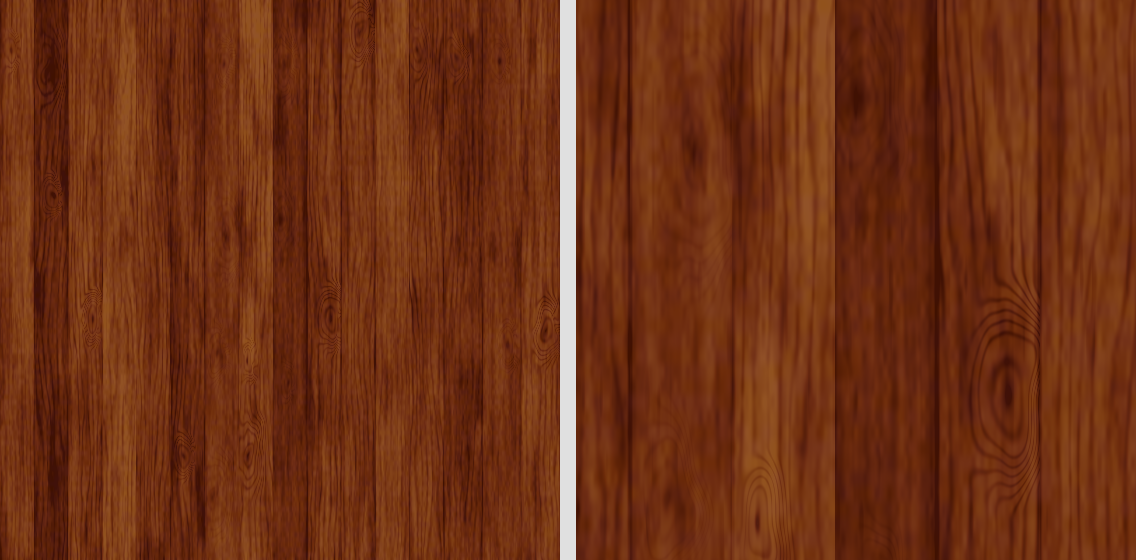
Left, the full canvas; right, a detail of the centre.
A three.js fragment shader for this texture:

```glsl
varying vec2 vUv;

const vec3 DEEP_BROWN = vec3(0.25, 0.065, 0.018);
const vec3 RED_BROWN = vec3(0.43, 0.17, 0.056);
const vec3 AMBER = vec3(0.57, 0.32, 0.13);

// Sixteen planks: thirteen narrow ones, then three wider ones
const float NARROW_COUNT = 13.0;
const float WIDE_COUNT = 3.0;
const float WIDE_START = 0.792;
const mat4 PLANK_TONES = mat4(
  0.64, 0.30, 0.60, 0.79,
  0.57, 0.46, 0.58, 0.76,
  0.46, 0.53, 0.53, 0.74,
  0.57, 0.42, 0.51, 0.67);

const float SEAM_WIDTH = 0.0021;
const float SEAM_DEPTH = 0.36;
const float EDGE_SHADE = 0.13;
const float KNOT_ROWS = 4.0;
const float KNOT_CHANCE = 0.36;
const float KNOT_STRETCH = 6.5;
const float RINGS_PER_PLANK = 6.5;
const float TAU = 6.2831853;

float hash(vec2 p) {
  return fract(sin(dot(p, vec2(127.1, 311.7))) * 43758.5453);
}

float noise(vec2 p) {
  vec2 i = floor(p);
  vec2 f = fract(p);
  f = f * f * (3.0 - 2.0 * f);
  return mix(mix(hash(i), hash(i + vec2(1.0, 0.0)), f.x),
             mix(hash(i + vec2(0.0, 1.0)), hash(i + 1.0), f.x), f.y);
}

float fbm(vec2 p) {
  float sum = 0.0;
  float weight = 0.5;
  for (int i = 0; i < 3; i++) {
    sum += weight * noise(p);
    p = p * 2.03 + 7.3;
    weight *= 0.5;
  }
  return sum / 0.875;
}

float plankTone(float plank) {
  vec4 group = PLANK_TONES[0];
  for (int i = 1; i < 4; i++) {
    if (plank > float(i) * 4.0 - 0.5) group = PLANK_TONES[i];
  }
  vec4 offset = abs(vec4(0.0, 1.0, 2.0, 3.0) - mod(plank, 4.0));
  return dot(group, 1.0 - step(0.5, offset));
}

// Bends the grain into ovals around knots; y holds the dark cores
vec2 addKnots(float grain, vec2 local, float plank) {
  float core = 0.0;
  float row = floor(local.y * KNOT_ROWS);
  for (int j = -1; j <= 1; j++) {
    vec2 id = vec2(plank, row + float(j));
    float present = step(hash(id + 3.7), KNOT_CHANCE);
    float size = mix(0.2, 0.5, hash(id + 8.1));
    vec2 center = vec2(mix(0.25, 0.75, hash(id + 1.3)),
                       (id.y + mix(0.2, 0.8, hash(id + 5.9))) / KNOT_ROWS);
    vec2 offset = (local - center) * vec2(1.0, KNOT_STRETCH);
    offset.x += 0.22 * (noise(local * vec2(3.0, 28.0) + id * 9.0) - 0.5);
    float dist = length(offset);
    float pull = present * (1.0 - smoothstep(size * 0.6, size * 1.5, dist));
    grain = mix(grain, dist * RINGS_PER_PLANK * 1.1, pull);
    core += present * exp(-dist * dist / (size * size * 0.05));
  }
  return vec2(grain, core);
}

// Broken dark line with a soft shade beside it
float seamAt(float index, float dist) {
  float strength = mix(0.1, 1.0, hash(vec2(index, 41.0)));
  float wear = smoothstep(0.15, 0.65, fbm(vec2(index * 7.0, vUv.y * 14.0)));
  float line = 1.0 - smoothstep(SEAM_WIDTH * 0.2, SEAM_WIDTH, dist);
  return strength * (SEAM_DEPTH * line * wear + EDGE_SHADE * exp(-dist * 170.0));
}

void main() {
  // Plank layout
  float wide = step(WIDE_START, vUv.x);
  float span = mix(WIDE_START / NARROW_COUNT, (1.0 - WIDE_START) / WIDE_COUNT, wide);
  float across = (vUv.x - wide * WIDE_START) / span + wide * NARROW_COUNT;
  float plank = min(floor(across), NARROW_COUNT + WIDE_COUNT - 1.0);
  vec2 local = vec2(across - plank, vUv.y);
  vec2 seed = vec2(plank * 17.3, plank * 5.7);

  // Growth rings and knots
  float grain = local.x * RINGS_PER_PLANK + 4.5 * fbm(local * vec2(1.2, 2.6) + seed);
  vec2 figure = addKnots(grain, local, plank);
  float wobble = 0.5 * noise(vec2(vUv.x * 140.0, vUv.y * 22.0));
  float rings = pow(0.5 + 0.5 * sin(TAU * (figure.x + wobble)), 3.0);
  float ringDepth = mix(0.05, 0.26, hash(vec2(plank, 23.0)));
  ringDepth *= 0.4 + 1.2 * noise(vec2(vUv.x * 60.0, vUv.y * 18.0) + 12.0);

  // Long fibres, pores, hairlines and stains
  float fibres = noise(vec2(vUv.x * 250.0, vUv.y * 15.0) + seed);
  float bands = fbm(vec2(vUv.x * 80.0, vUv.y * 3.2) + seed);
  float pores = noise(vec2(vUv.x * 400.0, vUv.y * 110.0));
  float hairs = smoothstep(0.68, 0.95, noise(vec2(vUv.x * 290.0, vUv.y * 28.0) + 90.0));
  float clouds = fbm(local * vec2(1.4, 5.0) + seed.yx + 31.0);
  float stain = smoothstep(0.58, 0.82, fbm(vec2(vUv.x * 42.0, vUv.y * 7.0) + 60.0));

  float tone = plankTone(plank) + 0.02;
  tone += 0.52 * (clouds - 0.5) + 0.36 * (bands - 0.5);
  tone += 0.22 * (fibres - 0.5) + 0.19 * (pores - 0.5);
  tone -= ringDepth * (rings - 0.31) + 0.14 * hairs;
  tone -= 0.28 * stain + 0.35 * min(figure.y, 1.0);

  // Seams on both sides
  tone -= seamAt(plank, local.x * span) + seamAt(plank + 1.0, (1.0 - local.x) * span);

  // Stain colours
  tone = clamp(tone, 0.0, 1.0);
  vec3 color = mix(DEEP_BROWN, RED_BROWN, min(tone * 2.0, 1.0));
  color = mix(color, AMBER, max(tone * 2.0 - 1.0, 0.0));
  color.b += 0.05 * (noise(vUv * vec2(150.0, 110.0)) - 0.42);
  gl_FragColor = vec4(color, 1.0);
}
```
